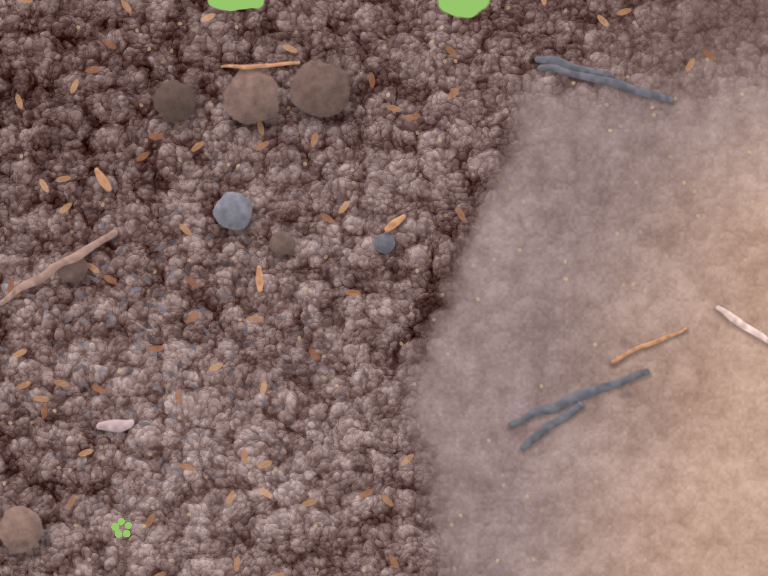
Write a Shadertoy shader that draws this texture.

```glsl
float hash(vec2 p) {
    vec3 q = fract(p.xyx * .1031);
    q += dot(q, q.yzx + 33.33);
    return fract((q.x + q.y) * q.z);
}

vec2 hash2(vec2 p) { return vec2(hash(p + 7.3), hash(p + 51.7)); }

float noise(vec2 p) {
    vec2 i = floor(p), f = fract(p), e = vec2(1, 0);
    f *= f * (3. - 2. * f);
    return mix(mix(hash(i), hash(i + e), f.x),
               mix(hash(i + e.yx), hash(i + 1.), f.x), f.y);
}

float fbm(vec2 p) {
    float sum = 0., amp = .5;
    for (int i = 0; i < 4; i++, amp *= .5) {
        sum += amp * noise(p);
        p = mat2(1.6, 1.2, -1.2, 1.6) * p + 9.1;
    }
    return sum;
}

float blob(vec2 p, vec2 centre, vec2 radii) {
    vec2 d = (p - centre) / radii;
    return exp(-dot(d, d));
}

// Packed lumps lit from above, with dark gaps
float clods(vec2 p) {
    vec2 cell = floor(p), f = fract(p);
    float top = 0., light = 0.;
    for (int i = 0; i < 9; i++) {
        vec2 o = vec2(i % 3, i / 3) - 1.;
        vec2 d = f - o - .15 - .7 * hash2(cell + o);
        float r = mix(.3, .68, hash(cell + o + 3.7));
        float dome = sqrt(max(r * r - dot(d, d), 0.));
        if (dome > top) { top = dome; light = dot(d, vec2(-.4, .9)) / r; }
    }
    float cover = smoothstep(0., .35, top);
    return .55 * light * cover + .9 * (cover - .75);
}

// Scattered slivers: x is coverage, y a random shade
vec2 flecks(vec2 p, float scale, float density, float stretch) {
    vec2 cell = floor(p * scale), f = fract(p * scale), found = vec2(0);
    for (int i = 0; i < 9; i++) {
        vec2 o = vec2(i % 3, i / 3) - 1., id = cell + o + scale;
        float a = 6.28 * hash(id + 2.9), soft = .0012 * scale;
        vec2 d = mat2(cos(a), -sin(a), sin(a), cos(a)) * (f - o - hash2(id));
        float edge = length(d / vec2(stretch, 1)) - .13;
        float on = step(hash(id + 17.), density) * (1. - smoothstep(-soft, soft, edge));
        if (on > found.x) found = vec2(on, hash(id + 23.));
    }
    return found;
}

// Tapered stick between two ends, with a shadow
vec3 twig(vec3 base, vec2 p, vec4 ends, float width, vec3 tint) {
    p += .008 * (hash2(vec2(0)) * 0. + vec2(noise(p * 28.), noise(p * 28. + 40.)) - .5);
    vec2 ab = ends.zw - ends.xy, d = p - ends.xy;
    float t = clamp(dot(d, ab) / dot(ab, ab), 0., 1.);
    d -= ab * t;
    float w = width * (.65 + .35 * sin(3.14 * t));
    base *= .7 + .3 * smoothstep(0., w + .008, length(d + vec2(0, .004)));
    float shade = .88 + .15 * clamp(d.y / w, -1., 1.) + .25 * noise(p * 120.);
    return mix(tint * shade, base, smoothstep(w - .002, w + .002, length(d)));
}

vec3 stone(vec3 base, vec2 p, vec3 disc, vec3 tint) {
    vec2 d = (p - disc.xy) / disc.z;
    base *= .65 + .35 * smoothstep(.7, 1.4, length(d + vec2(-.1, .25)));
    float shade = .77 + .2 * dot(d, vec2(-.3, .8)) + .35 * fbm(p * 90.);
    return mix(tint * shade, base, smoothstep(.9, 1.02, length(d) + .35 * fbm(p * 35.) - .17));
}

vec3 leaf(vec3 base, vec2 p, vec2 centre, vec2 radii) {
    float d = length((p - centre) / radii) + .25 * noise(p * 60.);
    return mix(vec3(.59, .78, .42), base, smoothstep(1., 1.15, d));
}

// Crumbly soil with a smooth hollow behind a curved bank
vec3 ground(vec2 p) {
    vec2 q = p + .022 * (vec2(fbm(p * 22.), fbm(p * 22. + 30.)) - .5);
    float edge = .75 + .2 * smoothstep(.28, .9, p.y) - .05 * smoothstep(.08, .3, p.y);
    float side = q.x - edge + .05 * (fbm(p * 9.) - .5);
    float hollow = smoothstep(-.025, .04, side) * (1. - smoothstep(.8, .9, q.y));
    float rough = (1. - hollow) * (1. - .65 * smoothstep(.9, 1.3, p.x));
    float warm = smoothstep(.95, 1.35, p.x + .28 * (.5 - p.y) + .2 * (fbm(p * 4.) - .5));
    warm *= 1. - smoothstep(.55, .95, p.y);
    vec3 soil = mix(vec3(.52, .43, .415), vec3(.6, .515, .505), hollow);
    soil = mix(soil, vec3(.75, .62, .55), warm);
    soil += .07 * blob(p, vec2(.42, .24), vec2(.22, .14)) - .05 * smoothstep(.82, 1., p.y);
    soil -= .08 * blob(p, vec2(.1, .82), vec2(.3, .2)) + .07 * blob(p, vec2(0, .2), vec2(.16));
    soil += .16 * fbm(p * 6.) + .14 * fbm(p * 32.) - .14;
    for (float i = 0.; i < 4.; i++)
        soil += (.13 - .015 * i) * clods((q + i * 3.1) * 19. * exp2(.75 * i)) * mix(.16, .95, rough);
    soil += .1 * (noise(p * 190.) - .5) * mix(.5, 1., rough);
    float foot = blob(vec2(side, p.y), vec2(0, .52), vec2(.035, .3));
    soil -= .16 * foot * (.6 + .8 * fbm(p * 15.));
    // Slate, straw and grit
    vec2 slate = flecks(p, 36., .4, 2.6), straw = flecks(p + 4., 24., .14, 2.5), grit = flecks(p + 9., 42., .1, 1.2);
    slate.x *= .65 * blob(p, vec2(.28, .45), vec2(.34)) * (1. - hollow);
    soil = mix(soil, mix(vec3(.27, .25, .28), vec3(.54, .55, .62), slate.y), slate.x);
    soil = mix(soil, mix(vec3(.58, .38, .27), vec3(.85, .66, .49), straw.y), .75 * straw.x * (1. - hollow));
    return mix(soil, vec3(.83, .7, .56), grit.x * (.2 + .5 * grit.y));
}

void mainImage(out vec4 fragColor, in vec2 fragCoord) {
    vec2 p = fragCoord / iResolution.y;
    vec3 col = ground(p), brown = vec3(.48, .39, .36), slate = vec3(.54, .53, .57);
    // Stones
    col = stone(col, p, vec3(.556, .844, .053), brown);
    col = stone(col, p, vec3(.304, .826, .037), brown * .85);
    col = stone(col, p, vec3(.125, .536, .028), brown);
    col = stone(col, p, vec3(.49, .578, .022), brown);
    col = stone(col, p, vec3(.035, .08, .042), brown * 1.2);
    col = stone(col, p, vec3(.438, .832, .05), brown * 1.15);
    col = stone(col, p, vec3(.405, .632, .035), slate);
    col = stone(col, p, vec3(.668, .578, .018), slate * .85);
    // Twigs, then chips
    vec4 sticks[9] = vec4[9](
        vec4(.93, .9, 1.06, .868), vec4(.935, .885, 1.165, .828), vec4(.89, .267, 1.125, .355),
        vec4(.907, .224, 1.007, .297), vec4(1.064, .372, 1.19, .43), vec4(.385, .882, .52, .892),
        vec4(.17, .702, .188, .67), vec4(.672, .6, .7, .622), vec4(.451, .535, .451, .497));
    for (int i = 0; i < 9; i++)
        col = twig(col, p, sticks[i], i == 4 || i == 5 ? .004 : .008, i < 4 ? slate * .8 : vec3(.78, .57, .43));
    col = twig(col, p, vec4(0, .476, .2, .595), .008, brown * 1.35);
    col = twig(col, p, vec4(1.243, .463, 1.345, .402), .006, vec3(.92, .8, .77));
    col = twig(col, p, vec4(.175, .26, .225, .265), .011, vec3(.76, .66, .67));
    // Greenery
    col = leaf(col, p, vec2(.411, 1), vec2(.052, .02));
    col = leaf(col, p, vec2(.807, 1), vec2(.046, .03));
    for (float a = .4; a < 6.; a += 1.257)
        col = leaf(col, p, vec2(.212, .083) + .012 * vec2(cos(a), sin(a)), vec2(.007));
    fragColor = vec4(clamp(col, 0., 1.), 1);
}
```
